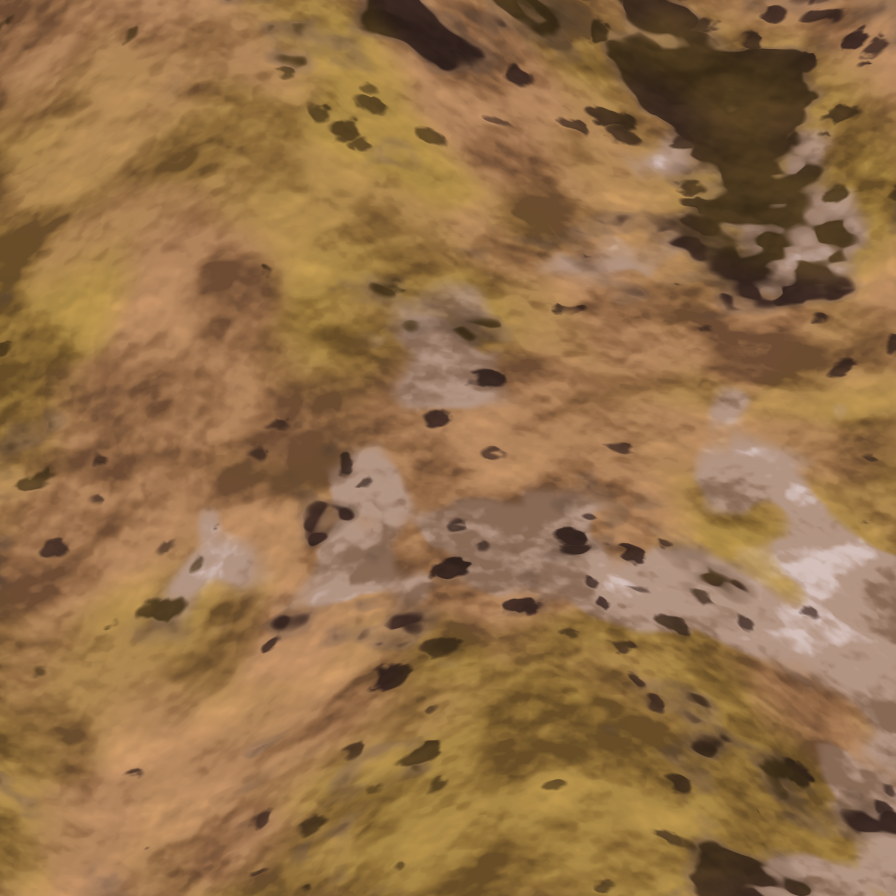
Reproduce this texture procedurally as a WebGL 2 fragment shader.

```glsl
#version 300 es
precision highp float;

#define GRAIN_SCALE vec2(9.0, 14.0)
#define CREVICE_SCALE vec2(6.5, 11.0)
#define PIT_SCALE vec2(22.0, 37.0)
#define PATCH_SCALE vec2(3.2, 4.2)
#define CREVICE_LEVEL 1.8
#define PATCH_LEVEL 0.7
#define PIT_RARITY 0.87
#define RELIEF_STEP vec2(-0.003, 0.008)

uniform vec2 u_resolution;
out vec4 fragColor;

const vec3 OCHRE_LIGHT = vec3(0.68, 0.52, 0.32);
const vec3 OCHRE_MID = vec3(0.56, 0.41, 0.24);
const vec3 OCHRE_DARK = vec3(0.42, 0.30, 0.18);
const vec3 STONE_LIGHT = vec3(0.70, 0.58, 0.51);
const vec3 STONE_MID = vec3(0.53, 0.41, 0.33);
const vec3 STONE_PALE = vec3(0.83, 0.75, 0.73);
const vec3 HOLLOW_OLIVE = vec3(0.27, 0.20, 0.10);
const vec3 HOLLOW_BROWN = vec3(0.21, 0.14, 0.12);

vec3 hash3(vec2 cell) {
    vec3 h = fract(cell.xyx * vec3(0.1031, 0.1030, 0.0973));
    h += dot(h, h.yxz + 33.33);
    return fract((h.xxy + h.yzz) * h.zyx);
}

// Soft cellular noise: random cell values blended by distance, about unit variance
float softCells(vec2 p) {
    vec2 cell = floor(p), f = p - cell;
    float total = 0.0, weights = 0.0;
    for (int y = -1; y <= 1; y++)
    for (int x = -1; x <= 1; x++) {
        vec2 o = vec2(x, y);
        vec3 h = hash3(cell + o);
        vec2 d = o + h.xy - f;
        float w = exp(-6.0 * dot(d, d));
        total += w * h.z;
        weights += w;
    }
    return (total / weights - 0.5) / 0.22;
}

// Layered cells, scaled back to unit variance
float layers(vec2 p, int octaves) {
    float sum = 0.0, power = 0.0, amp = 1.0;
    for (int i = 0; i < octaves; i++) {
        sum += amp * softCells(p);
        power += amp * amp;
        amp *= 0.6;
        p = p * 1.9 + vec2(17.3, 41.7);
    }
    return sum * inversesqrt(power);
}

// Scattered small hollows of random size, denser where the rarity is low
float pits(vec2 p, float rarity) {
    vec2 cell = floor(p), f = p - cell;
    float cover = 0.0;
    for (int y = -1; y <= 1; y++)
    for (int x = -1; x <= 1; x++) {
        vec2 o = vec2(x, y);
        vec3 h = hash3(cell + o + 91.0);
        float size = fract(h.z * 57.0);
        float radius = mix(0.18, 0.48, size) * smoothstep(rarity, rarity + 0.04, h.z);
        float d = length(o + h.xy - f);
        cover = max(cover, (0.65 + 0.35 * size) * (1.0 - smoothstep(radius - 0.13, radius + 0.05, d)) * step(0.05, radius));
    }
    return cover;
}

void main() {
    vec2 uv = gl_FragCoord.xy / min(u_resolution.x, u_resolution.y);

    // Bent flow of the rock: falling to the right on the left, rising in the middle
    vec2 p = uv;
    p += 0.018 * vec2(sin(11.0 * uv.y + 4.0 * uv.x), sin(7.0 * uv.x - 5.0 * uv.y + 1.0));
    p.y += 0.06 * sin(5.5 * uv.x + 2.0 * uv.y + 1.2);

    // Grain height lit from above
    float height = layers(p * GRAIN_SCALE, 5);
    float above = layers((p + RELIEF_STEP) * GRAIN_SCALE, 5);
    float relief = height - above;
    float tone = 0.8 * height + 0.4 * relief;

    // Broad fields
    float hue = layers(p * PATCH_SCALE + 23.0, 3);
    float cluster = softCells(p * vec2(3.0, 4.0) + 57.0);

    // Ochre crust
    vec3 color = mix(OCHRE_DARK, OCHRE_MID, clamp(tone + 1.5, 0.0, 1.0));
    color = mix(color, OCHRE_LIGHT, clamp((tone + 0.45) / 1.1, 0.0, 1.0));
    color *= 1.0 + 0.09 * clamp(tone - 0.8, 0.0, 2.0);
    color *= mix(vec3(0.97, 1.01, 0.83), vec3(1.02, 0.99, 1.12), smoothstep(-1.2, 1.2, hue));

    // Bare pinkish stone, gathered toward the lower right
    float lean = dot(uv - 0.5, vec2(1.1, -0.7));
    float bare = lean + 0.5 * layers(p * PATCH_SCALE + 71.0, 4);
    vec3 stone = mix(STONE_MID, STONE_LIGHT, smoothstep(-1.3, 0.3, tone));
    stone = mix(stone, STONE_PALE, smoothstep(1.0, 2.4, tone));
    color = mix(color, stone, smoothstep(PATCH_LEVEL - 0.12, PATCH_LEVEL + 0.12, bare));

    // Crevices with a dusky rim
    float crack = layers(p * CREVICE_SCALE + 133.0, 4) + 0.6 * cluster;
    float rim = smoothstep(CREVICE_LEVEL - 0.9, CREVICE_LEVEL, crack);
    color = mix(color, STONE_MID * (0.85 + 0.12 * tone), 0.55 * rim);
    float hollow = smoothstep(CREVICE_LEVEL - 0.15, CREVICE_LEVEL + 0.25, crack);

    // Small pits, distorted by the grain
    vec2 pitPoint = p * PIT_SCALE + 0.2 * vec2(height, relief);
    hollow = max(hollow, pits(pitPoint, PIT_RARITY - 0.07 * cluster));

    vec3 depth = mix(HOLLOW_OLIVE, HOLLOW_BROWN, smoothstep(-0.8, 0.8, hue + 2.0 * lean));
    depth *= 1.0 + 0.12 * clamp(tone, -2.0, 2.0);
    color = mix(color, depth, 0.94 * hollow);

    fragColor = vec4(clamp(color, 0.0, 1.0), 1.0);
}
```
